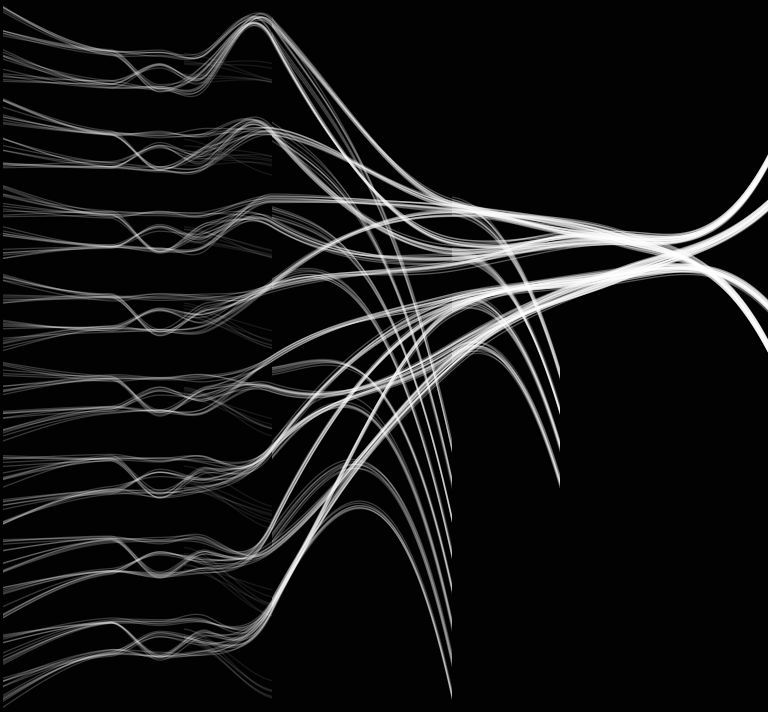
Reproduce this background procedurally as a Shadertoy shader.

```glsl
// Fine white strands braid from eight sources, merge to the right, and shed falling threads.

const int GROUPS = 8;
const int STRANDS = 24;
const float EXIT_X = 0.354;
const float NODE_X = 0.5885;
const float JOIN_X = 0.805;
const float FALL_X = 0.729;
const vec3 BACKGROUND = vec3(0.006);

// Height and slope at which each group leaves its braid, for both branches
const float EXIT_A[8] = float[8](0.031, 0.183, 0.279, 0.401, 0.504, 0.631, 0.739, 0.849);
const float EXIT_B[8] = float[8](0.054, 0.185, 0.314, 0.404, 0.544, 0.631, 0.769, 0.854);
const float SLOPE_A[8] = float[8](1.1, 0.15, 0.0, -0.9, -0.7, -1.5, -2.2, -1.75);
const float SLOPE_B[8] = float[8](2.0, 1.3, 0.65, -0.3, 0.35, -1.1, -0.8, -2.2);

float hash(vec2 p) {
    return fract(sin(dot(p, vec2(12.99, 78.23))) * 4375.85);
}

// Centre-weighted random offset in -1..1
float jitter(float seed, float stage) {
    return hash(vec2(seed, stage)) + hash(vec2(seed, stage + 31.0)) - 1.0;
}

// Cubic between two keys (x, height, slope); gives height and slope
vec2 hermite(float x, vec3 a, vec3 b) {
    float w = b.x - a.x, t = (x - a.x) / w, rise = b.y - a.y;
    float c = 3.0 * rise - w * (2.0 * a.z + b.z);
    float d = w * (a.z + b.z) - 2.0 * rise;
    return vec2(a.y + t * (w * a.z + t * (c + t * d)),
                a.z + t * (2.0 * c + 3.0 * t * d) / w);
}

float braidCentre(float group) { return 0.0986 + 0.1141 * group; }

vec3 exitKey(int group, float branch) {
    return vec3(EXIT_X, mix(EXIT_A[group], EXIT_B[group], branch),
                mix(SLOPE_A[group], SLOPE_B[group], branch));
}

// Merging point of four groups; rank is the group's place among the four
vec3 nodeKey(bool lower, bool branchB, float rank) {
    vec2 node = branchB ? vec2(0.341 + 0.011 * rank, 0.22 - 0.13 * rank)
                        : vec2(0.285 + 0.004 * rank, 0.32 - 0.11 * rank);
    if (lower) node = branchB ? vec2(0.487 + 0.009 * rank, -0.65 - 0.11 * rank)
                              : vec2(0.418 + 0.006 * rank, -0.27 - 0.11 * rank);
    return vec3(NODE_X, node);
}

// Braid of one group: gather, twist, untwist, leave
vec2 braid(float x, float group, int bundle, int crossing, float seed, vec3 leave) {
    const vec4 TWIST = vec4(-0.024, 0.025, 0.024, -0.006);
    const vec4 UNTWIST = vec4(-0.025, -0.008, 0.018, 0.004);
    int route = (bundle / 2) * 2 + crossing;
    float centre = braidCentre(group);
    float source = 0.059 + 0.1263 * group + (float(bundle) - 1.5) * 0.031 + 0.013 * jitter(seed, 0.0);
    float gather = centre + (bundle < 2 ? -0.025 : 0.02) + 0.007 * jitter(seed, 1.0);
    float secant = (gather - source) / 0.143;
    vec3 gatherKey = vec3(0.143, gather, 0.3 * secant);
    if (x < 0.143) return hermite(x, vec3(0.0, source, 1.35 * secant), gatherKey);
    vec3 twistKey = vec3(0.208, centre + TWIST[route] + 0.007 * jitter(seed, 2.0), 0.0);
    if (x < 0.208) return hermite(x, gatherKey, twistKey);
    float loosened = centre + UNTWIST[route] + 0.008 * jitter(seed, 3.0);
    vec3 untwistKey = vec3(0.271, loosened, 1.05 * (leave.y - loosened) / 0.083 - 0.35 * leave.z);
    return x < 0.271 ? hermite(x, twistKey, untwistKey) : hermite(x, untwistKey, leave);
}

// Whole path of one strand across the canvas
vec2 strand(float x, int group, int s) {
    float seed = float(group * STRANDS + s);
    bool branchB = s >= STRANDS / 2, lower = group > 3, fork = (s + s / 4) % 2 == 1;
    vec3 leave = exitKey(group, float(branchB));
    leave.y += 0.009 * jitter(seed, 4.0);
    if (x < EXIT_X) return braid(x, float(group), s % 4, (s / 4) % 2, seed, leave);
    vec3 node = nodeKey(lower, branchB, float(group % 4));
    node.y += 0.009 * jitter(seed, 5.0);
    if (x < NODE_X) return hermite(x, leave, node);
    vec3 join = vec3(JOIN_X, (lower ? 0.383 : 0.331) + (branchB ? 0.007 : 0.0) + 0.009 * jitter(seed, 6.0),
                     lower ? (fork ? -0.43 : -0.16) : (fork ? 0.0 : 0.33));
    if (x < JOIN_X) return hermite(x, node, join);
    vec2 tip = lower ? (fork ? vec2(0.289, -0.97) : vec2(0.43, 1.1))
                     : (fork ? vec2(0.225, -2.05) : vec2(0.486, 2.05));
    return hermite(x, join, vec3(1.0, tip.x + 0.009 * jitter(seed, 7.0), tip.y));
}

// Antialiased coverage of a thin line given its height and slope
float lineCoverage(float y, vec2 path) {
    const float HALF_WIDTH = 0.0009;
    float slope = path.y * iResolution.y / iResolution.x;
    float d = abs(y - path.x) * inversesqrt(1.0 + slope * slope);
    float h = 0.5 / iResolution.y;
    return max(0.0, min(d + HALF_WIDTH, h) - max(d - HALF_WIDTH, -h)) / (2.0 * h);
}

// One thread dropping from a start key to an end key
float thread(vec2 p, vec3 start, vec3 end, float seed, vec2 spread) {
    start.y += spread.x * jitter(seed, 8.0);
    end.y += spread.y * jitter(seed, 9.0);
    return lineCoverage(p.y, hermite(p.x, start, end));
}

void mainImage(out vec4 fragColor, in vec2 fragCoord) {
    vec2 p = fragCoord / iResolution.xy;
    p.y = 1.0 - p.y;
    float dark = 1.0;
    float opacity = mix(0.22, 0.34, smoothstep(0.25, 0.6, p.x));
    for (int g = 0; g < GROUPS; g++) {
        float group = float(g);
        // Main strands, skipping braids far from this point
        if (p.x > 0.27 || abs(p.y - braidCentre(group)) < 0.13)
            for (int s = 0; s < STRANDS; s++)
                dark *= 1.0 - opacity * lineCoverage(p.y, strand(p.x, g, s));
        // Threads shed by the braids, the exits and the nodes
        for (int i = 0; i < 7; i++) {
            float seed = 300.0 + group * 7.0 + float(i);
            if (p.x > 0.24 && p.x < EXIT_X)
                dark *= 1.0 - 0.09 * thread(p, vec3(0.24, braidCentre(group), 0.1),
                    vec3(EXIT_X, 0.105 + 0.124 * group, 0.25), seed, vec2(0.025, 0.022));
            if (p.x > EXIT_X && p.x < NODE_X)
                dark *= 1.0 - 0.24 * thread(p, exitKey(g, 0.5),
                    vec3(NODE_X, 0.627 + 0.0499 * group, 4.9), seed, vec2(0.018, 0.009));
            if (p.x > NODE_X && p.x < FALL_X)
                dark *= 1.0 - 0.24 * thread(p, nodeKey(g > 3, (g / 2) % 2 == 1, 1.5),
                    vec3(FALL_X, 0.524 + 0.0507 * float(g / 2), 3.6), seed, vec2(0.015, 0.009));
        }
    }
    float ink = (1.0 - dark) * step(0.0035, p.x);
    fragColor = vec4(mix(BACKGROUND, vec3(1.0), ink), 1.0);
}
```
